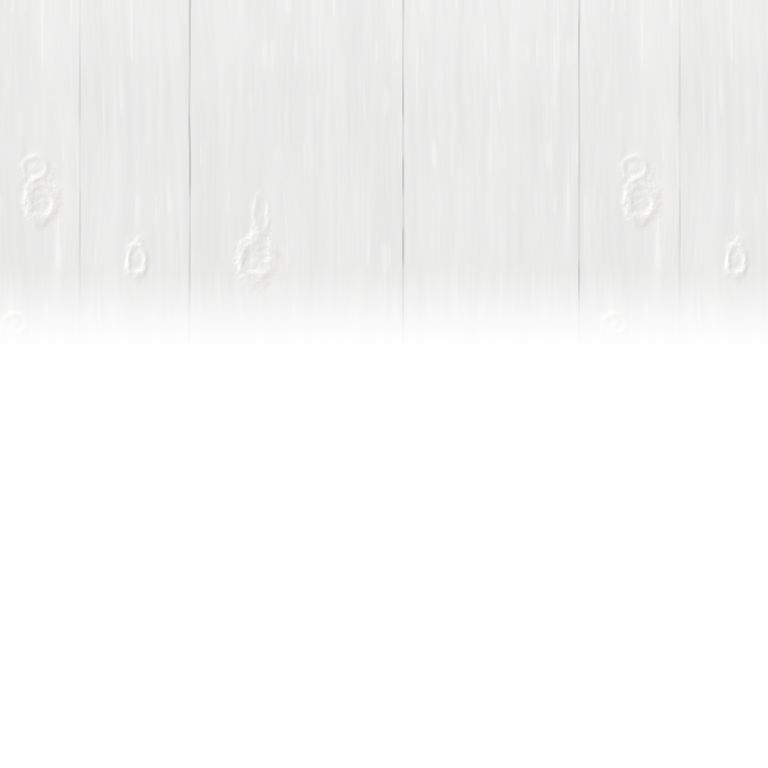
A three.js fragment shader for this background:

```glsl
varying vec2 vUv;

float hash(vec2 p) {
  return fract(sin(dot(p, vec2(127.1, 311.7))) * 43758.5453);
}

float noise(vec2 p) {
  vec2 cell = floor(p);
  vec2 f = fract(p);
  f = f * f * (3.0 - 2.0 * f);
  float low = mix(hash(cell), hash(cell + vec2(1.0, 0.0)), f.x);
  float high = mix(hash(cell + vec2(0.0, 1.0)), hash(cell + vec2(1.0, 1.0)), f.x);
  return mix(low, high, f.y);
}

float fbm(vec2 p) {
  float sum = 0.0;
  float weight = 0.5;
  for (int i = 0; i < 4; i++) {
    sum += weight * noise(p);
    p = p * 2.03 + 7.1;
    weight *= 0.5;
  }
  return sum;
}

// Thin gap between boards, with worn dark stretches
float seam(vec2 p, float x, float strength) {
  float wobble = 0.0012 * (noise(vec2(x * 90.0, p.y * 14.0)) - 0.5);
  float line = 1.0 - smoothstep(0.0005, 0.0022, abs(p.x - x - wobble));
  float wear = smoothstep(0.3, 0.75, noise(vec2(x * 71.0, p.y * 22.0)));
  return line * strength * (0.4 + 0.6 * wear);
}

// Flaky paint relief: height of a ragged ring with a raised core
float flakeHeight(vec2 q, vec2 p) {
  float r = length(q) + 0.4 * (fbm(p * 75.0) - 0.47);
  float ring = exp(-pow((r - 0.62) * 4.5, 2.0));
  float core = 0.5 * exp(-r * r * 9.0);
  return ring + core + 0.8 * fbm(p * vec2(120.0, 95.0));
}

// Light and shadow on a knot, lit from the upper left
float knot(vec2 p, vec2 center, vec2 size, float strength) {
  vec2 q = (p - center) / size;
  vec2 stepAway = vec2(0.0022, -0.0022);
  float slope = flakeHeight(q + stepAway / size, p + stepAway) - flakeHeight(q, p);
  float mask = 1.0 - smoothstep(0.65, 1.35, length(q) + 0.5 * (fbm(p * 55.0) - 0.47));
  return strength * mask * clamp(slope, -0.65, 0.65);
}

// Sideways bend of the fibres around a knot
float bend(vec2 p, vec2 center) {
  vec2 d = (p - center) / vec2(0.05, 0.09);
  return 0.014 * d.x * exp(-dot(d, d));
}

void main() {
  vec2 p = vec2(mod(vUv.x, 0.781), vUv.y);
  vec2 knotA = vec2(0.055, 0.737);
  vec2 knotB = vec2(0.179, 0.661);
  vec2 knotC = vec2(0.334, 0.661);

  // Long vertical fibres
  float x = p.x - bend(p, knotA) - bend(p, knotB) - bend(p, knotC);
  x += 0.005 * (noise(vec2(p.x * 9.0, p.y * 6.0)) - 0.5);
  float broad = noise(vec2(x * 26.0, p.y * 3.0)) - 0.5;
  float streak = noise(vec2(x * 115.0, p.y * 7.0)) - 0.5;
  float fine = noise(vec2(x * 270.0, p.y * 19.0)) - 0.5;
  float shade = 0.918 + 0.011 * broad + 0.017 * streak + 0.016 * fine;
  shade += 0.012 * smoothstep(0.85, 1.0, p.y);

  // Pale scratches
  float scratch = noise(vec2(x * 180.0 + 31.0, p.y * 15.0));
  shade += 0.022 * smoothstep(0.78, 0.98, scratch);

  // Board gaps
  shade -= seam(p, 0.104, 0.06);
  shade -= seam(p, 0.247, 0.13);
  shade -= seam(p, 0.525, 0.13);
  shade -= seam(p, 0.754, 0.13);

  // Knots, with loose flakes above the larger ones
  float relief = knot(p, knotA, vec2(0.029, 0.039), 0.13);
  relief += knot(p, knotB, vec2(0.018, 0.036), 0.11);
  relief += knot(p, knotC, vec2(0.031, 0.042), 0.13);
  relief += knot(p, vec2(0.047, 0.78), vec2(0.024, 0.022), 0.07);
  relief += knot(p, vec2(0.342, 0.72), vec2(0.014, 0.035), 0.06);
  relief += knot(p, vec2(0.02, 0.577), vec2(0.024, 0.02), 0.10);

  vec3 wood = vec3(shade) * vec3(1.0, 1.0, 0.998);
  wood += relief + min(relief, 0.0) * vec3(0.0, 0.15, 0.4);
  wood += 0.35 * abs(relief) * vec3(1.0, 0.95, 0.85);

  // Fade into the white lower part
  float fade = smoothstep(0.535, 0.665, vUv.y);
  gl_FragColor = vec4(clamp(mix(vec3(0.998), wood, fade), 0.0, 1.0), 1.0);
}
```
